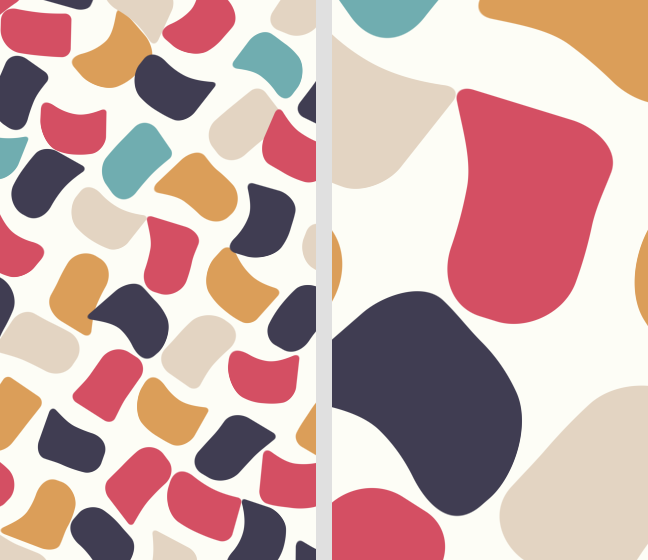
Left: the whole. Right: its middle third, enlarged.
Write a Shadertoy shader that draws this pattern.

```glsl
// Scattered soft cut-out blobs in five flat colours on warm white paper.
// A tilted, jittered basket-weave grid holds one blob per cell; each blob is
// a box with unequal corner radii, then bent, slanted and flared at one end.

const float CELL = 0.226;               // grid cell, in canvas widths
const float GRID_TILT = 0.47;           // rotation of the whole grid
const vec2  GRID_SHIFT = vec2(3.3, 7.6);
const float JITTER = 0.20;              // full range of centre offset, in cells
const float TURN_RANGE = 0.85;          // full range of random rotation
const vec2  HALF_SIZE = vec2(0.50, 0.315);
const float SIZE_RANGE = 0.14;
const float BEND_RANGE = 1.5;
const float SLANT_RANGE = 0.45;
const float MAX_FLARE = 0.38;
const float EDGE_PIXELS = 0.75;
const float HALF_TURN = 3.14159;

const vec3 PAPER = vec3(0.992, 0.992, 0.965);
const vec3 ROSE  = vec3(0.83, 0.31, 0.39);
const vec3 NAVY  = vec3(0.25, 0.24, 0.32);
const vec3 SAND  = vec3(0.89, 0.83, 0.76);
const vec3 OCHRE = vec3(0.86, 0.62, 0.35);
const vec3 TEAL  = vec3(0.44, 0.68, 0.69);

// Integer hash: three values in 0..1 per cell and seed
vec3 hash3(ivec2 cell, int seed) {
    uvec3 v = uvec3(ivec3(cell, seed)) * 1664525u + 1013904223u;
    v.x += v.y * v.z; v.y += v.z * v.x; v.z += v.x * v.y;
    v ^= v >> 16u;
    v.x += v.y * v.z; v.y += v.z * v.x; v.z += v.x * v.y;
    return vec3(v >> 8u) / 16777216.0;
}

mat2 rotation(float angle) {
    float c = cos(angle), s = sin(angle);
    return mat2(c, s, -s, c);
}

// Box with its own radius at each corner: (++, +-, -+, --)
float roundedBox(vec2 p, vec2 halfSize, vec4 radii) {
    vec2 side = p.x > 0.0 ? radii.xy : radii.zw;
    float r = p.y > 0.0 ? side.x : side.y;
    vec2 q = abs(p) - halfSize + r;
    return min(max(q.x, q.y), 0.0) + length(max(q, 0.0)) - r;
}

// Distance to the blob of one cell, p measured from the cell centre
float blob(vec2 p, ivec2 cell) {
    vec3 place = hash3(cell, 1), form = hash3(cell, 2), detail = hash3(cell, 3);

    // Neighbours lie crosswise, so their long sides leave a gap
    float angle = 0.5 * HALF_TURN * float((cell.x + cell.y) & 1)
                + HALF_TURN * step(0.5, detail.x)
                + TURN_RANGE * (place.z - 0.5);
    p = rotation(-angle) * (p - JITTER * (place.xy - 0.5));
    p /= 1.0 + SIZE_RANGE * (detail.y - 0.5);

    // Bend the spine, slant the ends, widen towards the sharp end
    float bend = BEND_RANGE * (form.x - 0.5);
    p.y += bend * (p.x * p.x - 0.08);
    p.x += SLANT_RANGE * (form.y - 0.5) * p.y;
    p.y /= 0.96 + MAX_FLARE * form.z * smoothstep(0.05, 0.55, p.x);

    // Blunt round end on the left, tighter corners on the right
    float tight = mix(0.06, 0.12, detail.z);
    float loose = mix(0.10, 0.24, fract(detail.z * 7.0));
    vec2 sharpEnd = bend < 0.0 ? vec2(tight, loose) : vec2(loose, tight);
    float blunt = mix(0.20, 0.30, fract(detail.y * 5.0));
    return roundedBox(p, HALF_SIZE, vec4(sharpEnd, blunt, 0.28));
}

// Evenly spread colour choice, with cumulative shares
vec3 blobColor(ivec2 cell) {
    float pick = fract(dot(vec2(cell), vec2(0.7549, 0.5698))
                     + 0.14 * hash3(cell, 4).x);
    if (pick < 0.27) return ROSE;
    if (pick < 0.47) return SAND;
    if (pick < 0.72) return NAVY;
    if (pick < 0.88) return OCHRE;
    return TEAL;
}

void mainImage(out vec4 fragColor, in vec2 fragCoord) {
    vec2 canvas = fragCoord / iResolution.x;
    vec2 p = rotation(GRID_TILT) * canvas / CELL + GRID_SHIFT;
    float edge = EDGE_PIXELS / (iResolution.x * CELL);
    ivec2 home = ivec2(floor(p));

    // Layer the blobs of the nearby cells in a fixed order
    vec3 color = PAPER;
    for (int y = -1; y <= 1; y++) {
        for (int x = -1; x <= 1; x++) {
            ivec2 cell = home + ivec2(x, y);
            float d = blob(p - vec2(cell) - 0.5, cell);
            color = mix(color, blobColor(cell), 1.0 - smoothstep(-edge, edge, d));
        }
    }
    fragColor = vec4(color, 1.0);
}
```
